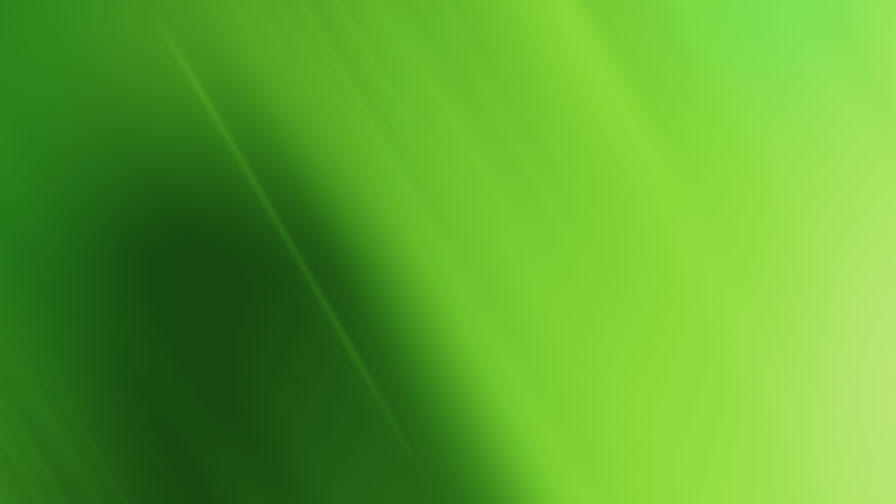
A Shadertoy shader for this background:

```glsl
#define SLANT 0.58
#define SHADOW_DEPTH 2.55
#define VEIN_POS 0.295
#define VEIN_GAIN 0.65
#define BEAM_EDGE 1.15
#define BEAM_GAIN 0.42
#define FINE_GAIN 0.34
#define SOFT_GAIN 0.22

const vec3 RAMP[6] = vec3[6](
    vec3(0.09, 0.29, 0.06), vec3(0.17, 0.45, 0.09), vec3(0.27, 0.59, 0.12),
    vec3(0.39, 0.74, 0.16), vec3(0.54, 0.85, 0.22), vec3(0.67, 0.91, 0.36));
const vec3 PALE_GLOW = vec3(0.74, 0.90, 0.50);
const vec3 EMERALD_TINT = vec3(-0.09, 0.01, 0.06);

float hash(vec2 cell) {
    vec3 q = fract(vec3(cell.xyx) * 0.1031);
    q += dot(q, q.yzx + 33.33);
    return fract((q.x + q.y) * q.z);
}

float noise(vec2 p) {
    vec2 i = floor(p), f = fract(p);
    f = f * f * (3.0 - 2.0 * f);
    return mix(mix(hash(i), hash(i + vec2(1, 0)), f.x),
               mix(hash(i + vec2(0, 1)), hash(i + vec2(1, 1)), f.x), f.y);
}

float bell(float d, float width) {
    return exp(-d * d / (width * width));
}

vec3 rampColor(float tone) {
    vec3 color = RAMP[0];
    for (int i = 1; i < 6; i++)
        color = mix(color, RAMP[i], clamp(tone - float(i - 1), 0.0, 1.0));
    return color;
}

// Dark valley left of the slanted edge, fading upward and to the left
float shadow(vec2 p, float across) {
    float edge = 1.0 - smoothstep(0.30, 0.60, across);
    float height = 1.0 - smoothstep(0.42, 1.0, p.y);
    return edge * height * smoothstep(-0.2, 0.45, p.x);
}

// Thin bright ridge, crisp on one side with a soft halo
float vein(vec2 p, float across) {
    float d = across - VEIN_POS + 0.02 * (p.y - 0.5) * (p.y - 0.5);
    float fade = smoothstep(0.02, 0.35, p.y) * (1.0 - smoothstep(0.8, 1.0, p.y));
    return fade * (0.75 * bell(d, 0.009) + 0.25 * bell(d + 0.015, 0.035));
}

// Broad ray from the top with a sharper right border
float beam(vec2 p, float across) {
    float d = across - BEAM_EDGE;
    float body = smoothstep(-0.24, -0.03, d) * (1.0 - smoothstep(-0.03, 0.03, d));
    return body * smoothstep(0.55, 1.0, p.y);
}

// Brushed streaks: broad ones everywhere, fine ones in two regions
float streaks(vec2 p, float across) {
    float broad = noise(vec2(across * 11.0 + 40.0, p.y * 1.3)) - 0.5;
    float fine = noise(vec2(across * 42.0 + 70.0, p.y * 1.6 + 5.0));
    float upper = bell(across - 0.78, 0.22) * smoothstep(0.4, 0.95, p.y);
    float lower = bell(across + 0.45, 0.22) * (1.0 - smoothstep(0.1, 0.5, p.y));
    return SOFT_GAIN * broad + FINE_GAIN * (fine * fine - 0.3) * (upper + lower);
}

void mainImage(out vec4 fragColor, in vec2 fragCoord) {
    vec2 p = fragCoord / iResolution.y;
    p.x *= 16.0 * iResolution.y / (9.0 * iResolution.x);
    float across = p.x + SLANT * (p.y - 1.0);

    // Overall light, rising to the right and slightly downward
    float tone = 1.5 + 1.75 * p.x + 0.35 * (1.0 - p.y);
    tone -= SHADOW_DEPTH * shadow(p, across);
    tone += VEIN_GAIN * vein(p, across);
    tone += BEAM_GAIN * beam(p, across);
    tone += streaks(p, across);
    vec3 color = rampColor(tone);

    // Local tints along the right and upper borders
    vec2 glow = (p - vec2(1.80, 0.22)) / vec2(0.22, 0.38);
    vec2 cool = (p - vec2(1.55, 1.02)) / vec2(0.24, 0.26);
    color = mix(color, PALE_GLOW, 0.75 * exp(-dot(glow, glow)));
    color += EMERALD_TINT * exp(-dot(cool, cool));
    color.r -= 0.04 * bell(p.x, 0.25) * smoothstep(0.0, 0.5, p.y);

    // Sub-level dither against banding
    color += (hash(fragCoord) - 0.5) / 255.0;
    fragColor = vec4(clamp(color, 0.0, 1.0), 1.0);
}
```
